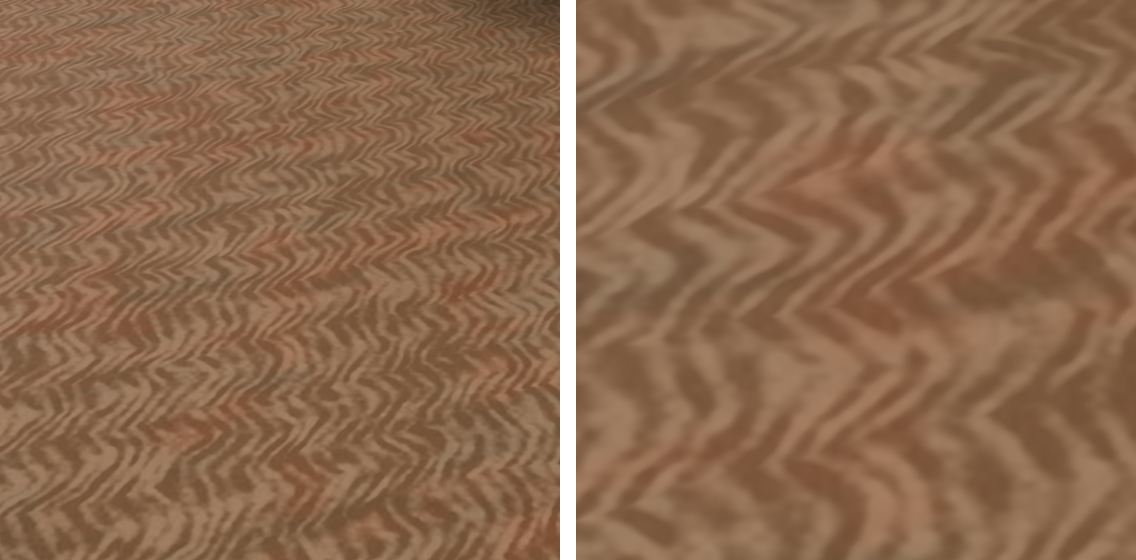
Left: the whole. Right: its middle third, enlarged.
Give the GLSL for this texture, as a Shadertoy shader.

```glsl
// Brown woven carpet seen at a slant: rows of broken chevron flecks.
// The canvas is projected to a floor plane, where a zigzag phase makes the
// strands; value noise breaks them into flecks and tints the wool.

#define HORIZON 1.8        // height of the vanishing line
#define ROW_COUNT 21.0     // chevron rows per floor unit
#define ROW_TILT 0.16      // turn of the rows on the floor
#define STRAND_COUNT 42.0  // strands per floor unit
#define ZIGZAG 1.5         // reach of a chevron, in strands
#define LEAN 0.8           // shear of the strands per row
#define GROUND vec3(0.462, 0.326, 0.218)
#define FLECK vec3(0.622, 0.490, 0.376)
#define RED_TINT vec3(0.022, -0.014, -0.014)
#define GREEN_TINT vec3(-0.030, -0.008, -0.004)

float hash(vec2 p) {
    vec3 q = fract(p.xyx * vec3(0.1031, 0.1030, 0.0973));
    q += dot(q, q.yzx + 33.33);
    return fract((q.x + q.y) * q.z);
}

float noise(vec2 p) {
    vec2 cell = floor(p);
    vec2 f = fract(p);
    f = f * f * (3.0 - 2.0 * f);
    float low = mix(hash(cell), hash(cell + vec2(1, 0)), f.x);
    float high = mix(hash(cell + vec2(0, 1)), hash(cell + vec2(1, 1)), f.x);
    return mix(low, high, f.y);
}

float fbm(vec2 p) {
    float sum = 0.0;
    float weight = 0.5;
    for (int i = 0; i < 3; i++) {
        sum += weight * noise(p);
        p = p * 2.03 + 17.1;
        weight *= 0.5;
    }
    return sum / 0.875;
}

// Height of the light pile: above zero inside a fleck
float pile(vec2 rowStrand, vec2 plane, float nearness) {
    float row = rowStrand.y + 0.5 * (fbm(plane * vec2(9.0, 24.0)) - 0.5);
    float side = 2.0 * (fract(row) - 0.5);
    float chevron = 1.0 - sqrt(side * side + 0.02);
    float strand = rowStrand.x - ZIGZAG * chevron - LEAN * row;
    strand += 0.8 * (noise(plane * vec2(22.0, 60.0) + 40.0) - 0.5);

    // Each strand is cut along its own length
    float ridge = 0.42 * cos(6.28318 * strand);
    float breaks = noise(vec2(strand + 0.5, row * 4.6) + 90.0) - 0.5;
    float cuts = noise(vec2(strand * 2.0, row * 8.0) + 150.0) - 0.5;
    float ragged = noise(plane * vec2(150.0, 330.0)) - 0.5;
    float tip = 0.14 * cos(3.14159 * side);
    return ridge + 1.15 * breaks + 0.65 * cuts + 0.6 * nearness * ragged + tip;
}

void mainImage(out vec4 fragColor, in vec2 fragCoord) {
    vec2 uv = fragCoord / iResolution.y;

    // Perspective: canvas to floor
    float depth = max(HORIZON - uv.y, 0.2);
    vec2 plane = vec2(uv.x - 0.5, 1.0) / depth;
    float across = plane.x + ROW_TILT * plane.y;
    float along = plane.y - ROW_TILT * plane.x;
    float nearness = smoothstep(0.7, 1.7, depth);

    // Flecks, softer with distance
    float height = pile(vec2(across * STRAND_COUNT, along * ROW_COUNT), plane + 5.0, nearness);
    float softness = mix(0.85, 0.72, nearness);
    float light = smoothstep(-softness, softness, height - 0.08);
    light = mix(0.46, light, mix(0.70, 0.95, nearness));
    vec3 color = mix(GROUND, FLECK, light);

    // Patches of dyed wool, drawn out along the rows
    vec2 patchPoint = vec2(across * 8.0, along * 32.0);
    float red = smoothstep(0.50, 0.82, fbm(patchPoint + 31.0));
    float green = smoothstep(0.52, 0.82, fbm(patchPoint * 1.2 + 73.0));
    color += RED_TINT * red + GREEN_TINT * green;

    // Fine fibre grain and broad shade
    float grain = noise(uv * 170.0) - 0.5;
    float shade = fbm(plane * vec2(5.0, 9.0) + 11.0) - 0.5;
    color += 0.025 * grain + 0.025 * shade;

    // Cool sheen at upper left, dark far corner at upper right
    float sheen = smoothstep(0.9, 0.0, length((uv - vec2(0.0, 0.95)) * vec2(1.0, 0.8)));
    color += sheen * vec3(0.030, 0.034, 0.046);
    float corner = smoothstep(0.26, 0.0, length((uv - vec2(1.02, 1.02)) * vec2(0.8, 1.9)));
    color *= 1.0 - 0.40 * corner;
    color *= 1.0 - 0.05 * smoothstep(0.5, 1.0, uv.x) * smoothstep(0.3, 1.0, uv.y);

    fragColor = vec4(clamp(color, 0.0, 1.0), 1.0);
}
```
